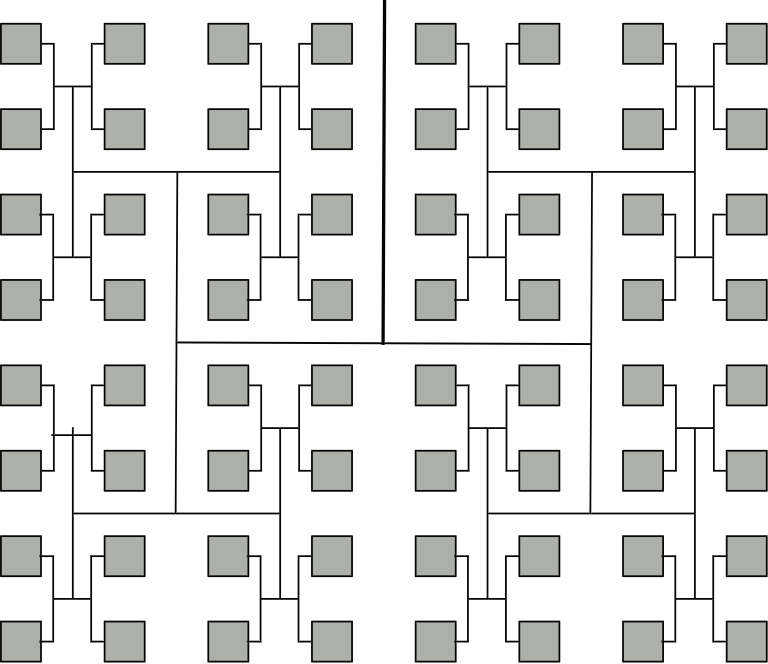
Give the GLSL for this pattern, as a WebGL 2 fragment shader.

```glsl
#version 300 es
precision highp float;

uniform vec2 u_resolution;
out vec4 fragColor;

const vec3 PAPER = vec3(1.0);
const vec3 LEAF_GREY = vec3(0.675, 0.685, 0.665);
const vec3 INK = vec3(0.02);

// Lengths are fractions of the canvas width; y runs down from the top edge.
const vec2 PITCH = vec2(0.1350, 0.1112);
const vec2 FIRST_LEAF = vec2(0.0273, 0.0570);
const float LEAF_HALF = 0.0261;
const float ARM = 0.0247;
const float STROKE = 0.0023;
const float TRUNK_STROKE = 0.0043;

float boxDistance(vec2 p, float halfSide) {
  vec2 d = abs(p) - halfSide;
  return length(max(d, 0.0)) + min(max(d.x, d.y), 0.0);
}

// Straight stroke with square caps
float lineDistance(vec2 p, vec2 a, vec2 b, float width) {
  vec2 span = b - a;
  float len = length(span);
  vec2 dir = span / len;
  vec2 q = p - 0.5 * (a + b);
  float along = abs(dot(q, dir)) - 0.5 * len;
  float across = abs(dir.x * q.y - dir.y * q.x);
  return max(along, across) - 0.5 * width;
}

float coverage(float d, float pixel) {
  return clamp(0.5 - d / pixel, 0.0, 1.0);
}

// Index of the nearest cell in a count x count grid
vec2 cellIndex(vec2 p, vec2 firstCentre, vec2 pitch, float count) {
  return clamp(floor((p - firstCentre) / pitch + 0.5), 0.0, count - 1.0);
}

// Four leaves' brackets joined by a crossbar
float bracketDistance(vec2 local, vec2 cell) {
  local.x += 0.0008 * mod(cell.y, 2.0);
  vec2 q = abs(local);
  vec2 corner = vec2(ARM, 0.5 * PITCH.y);
  vec2 leafEdge = vec2(0.5 * PITCH.x - LEAF_HALF, corner.y);
  float d = lineDistance(q, vec2(ARM, 0.0), corner, STROKE);
  d = min(d, lineDistance(q, corner, leafEdge, STROKE));

  // One crossbar has slipped down and left
  float slipped = float(cell == vec2(0.0, 2.0));
  vec2 slip = slipped * vec2(-0.0020, 0.0092);
  return min(d, lineDistance(local - slip, vec2(-ARM, 0.0), vec2(ARM, 0.0), STROKE));
}

// H shape joining four groups
float quadrantDistance(vec2 local) {
  vec2 q = abs(local);
  float d = lineDistance(q, vec2(0.0), vec2(PITCH.x, 0.0), STROKE);
  return min(d, lineDistance(q, vec2(PITCH.x, 0.0), PITCH, STROKE));
}

// Slightly leaning stems, bus and heavy trunk
float trunkDistance(vec2 p, vec2 quadrantCentre) {
  vec2 step4 = 4.0 * PITCH;
  vec2 lean = vec2(0.0011, 0.0);
  vec2 busLeft = quadrantCentre + vec2(0.0, 0.5 * step4.y - 0.0003);
  vec2 busRight = busLeft + vec2(step4.x - 0.0014, 0.0021);
  float d = lineDistance(p, busLeft, busRight, STROKE * 1.1);
  for (int i = 0; i < 2; i++) {
    vec2 top = quadrantCentre + vec2(float(i) * step4.x, 0.0);
    vec2 bottom = top + vec2(0.0, step4.y);
    d = min(d, lineDistance(p, top + lean, bottom - lean, STROKE));
  }
  vec2 foot = vec2(0.4988, 0.5 * (busLeft.y + busRight.y));
  return min(d, lineDistance(p, vec2(0.5008, -0.01), foot, TRUNK_STROKE));
}

void main() {
  vec2 p = vec2(gl_FragCoord.x, u_resolution.y - gl_FragCoord.y) / u_resolution.x;
  float pixel = 1.0 / u_resolution.x;

  // Eight by eight leaves
  vec2 leaf = cellIndex(p, FIRST_LEAF, PITCH, 8.0);
  float leafD = boxDistance(p - FIRST_LEAF - leaf * PITCH, LEAF_HALF);

  // Four by four groups
  vec2 groupCentre = FIRST_LEAF + 0.5 * PITCH;
  vec2 group = cellIndex(p, groupCentre, 2.0 * PITCH, 4.0);
  float lines = bracketDistance(p - groupCentre - group * 2.0 * PITCH, group);

  // Two by two quadrants
  vec2 quadrantCentre = FIRST_LEAF + 1.5 * PITCH;
  vec2 quadrant = cellIndex(p, quadrantCentre, 4.0 * PITCH, 2.0);
  lines = min(lines, quadrantDistance(p - quadrantCentre - quadrant * 4.0 * PITCH));
  lines = min(lines, trunkDistance(p, quadrantCentre));
  lines = min(lines, abs(leafD) - 0.5 * STROKE);

  vec3 color = mix(PAPER, LEAF_GREY, coverage(leafD, pixel));
  color = mix(color, INK, coverage(lines, pixel));
  fragColor = vec4(color, 1.0);
}
```
